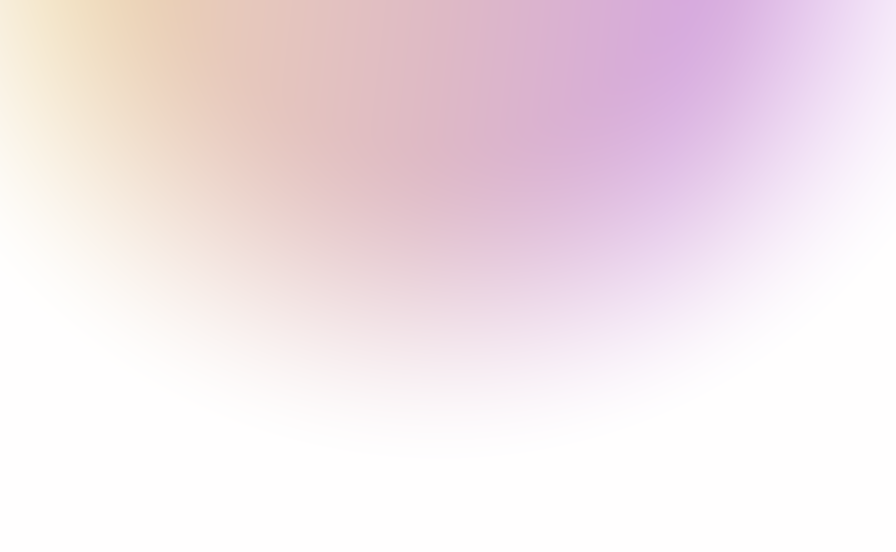
Write a WebGL 1 fragment shader that draws this background.

```glsl
precision highp float;
// Soft round glow hanging from the top edge, shading from straw to lilac over white.

uniform vec2 u_resolution;

// Lengths are in canvas widths; the glow centre is measured from the top left.
#define GLOW_CENTER vec2(0.484, -0.138)
#define GLOW_INNER 0.288
#define GLOW_OUTER 0.677
#define HUE_SLANT 0.12
#define STRAW vec3(0.930, 0.843, 0.667)
#define PEACH vec3(0.906, 0.788, 0.733)
#define ROSE vec3(0.870, 0.725, 0.773)
#define LILAC vec3(0.839, 0.663, 0.867)
#define VIOLET vec3(0.870, 0.710, 0.925)
#define PAPER vec3(1.0, 0.998, 0.998)

// Blend factor between two gradient stops.
float between(float start, float end, float x) {
  return clamp((x - start) / (end - start), 0.0, 1.0);
}

// Tint from left to right.
vec3 glowTint(float x) {
  vec3 tint = mix(STRAW, PEACH, between(0.05, 0.26, x));
  tint = mix(tint, ROSE, between(0.26, 0.50, x));
  tint = mix(tint, LILAC, between(0.50, 0.77, x));
  return mix(tint, VIOLET, between(0.82, 1.0, x));
}

void main() {
  // Position from the top left, with y pointing down.
  vec2 pos = vec2(gl_FragCoord.x, u_resolution.y - gl_FragCoord.y) / u_resolution.x;

  // Wide blurred disc whose centre lies above the canvas.
  float radius = distance(pos, GLOW_CENTER);
  float coverage = 1.0 - smoothstep(GLOW_INNER, GLOW_OUTER, radius);

  // The tint leans slightly as it descends.
  vec3 tint = glowTint(pos.x + HUE_SLANT * pos.y);
  gl_FragColor = vec4(mix(PAPER, tint, coverage), 1.0);
}
```
